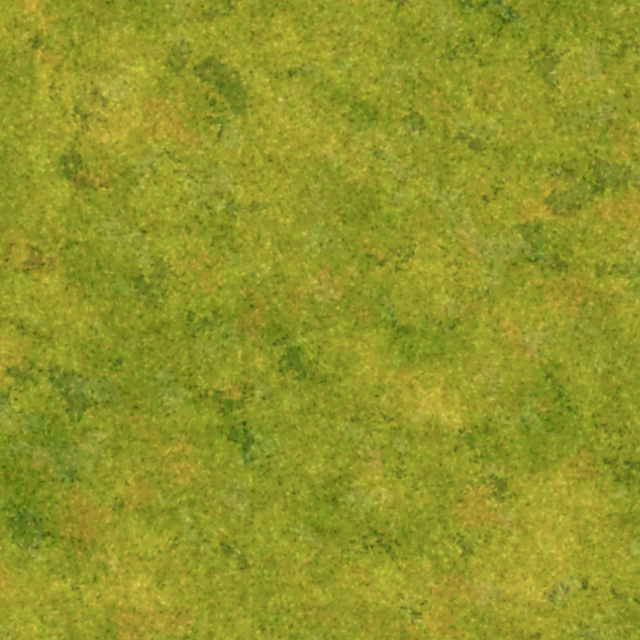
A Shadertoy shader for this texture:

```glsl
// Colours
const vec3 MEADOW = vec3(0.574, 0.592, 0.154);
const vec3 TONE_STEP = vec3(0.054, 0.050, 0.024);   // one deviation of brightness
const vec3 HUE_STEP = vec3(0.014, -0.005, 0.004);   // green to straw
const vec3 DRY_TINT = vec3(0.050, -0.022, 0.012);
const vec3 PALE_TINT = vec3(0.014, 0.018, 0.065);
const vec3 SHADE_TINT = vec3(-0.090, -0.068, -0.004);

// Feature counts across the canvas
const float BLADE_FREQ = 160.0;
const float TUFT_FREQ = 80.0;
const float CLUMP_FREQ = 30.0;
const float PATCH_FREQ = 12.0;
const float FIELD_FREQ = 5.0;

// Strengths in deviations of brightness
const float BLADE_GAIN = 0.66;
const float TUFT_GAIN = 0.32;
const float CLUMP_GAIN = 0.30;
const float PATCH_GAIN = 0.40;
const float FIELD_GAIN = 0.30;

// Shape
const float LEAN = -0.62;            // patches run down to the right
const float PATCH_STRETCH = 1.45;
const vec2 GRAIN_SHAPE = vec2(0.8, 1.3);
const float GRAIN_FALLOFF = 5.0;
const float UNIT_DEVIATION = 3.1;

vec3 hash3(vec2 cell) {
    vec3 q = fract(cell.xyx * vec3(0.1031, 0.1030, 0.0973));
    q += dot(q, q.yxz + 33.33);
    return fract((q.xxy + q.yzz) * q.zyx);
}

mat2 rotation(float angle) {
    float c = cos(angle), s = sin(angle);
    return mat2(c, s, -s, c);
}

// Cellular noise: soft oval grains of random sign, turn and position
float grains(vec2 p, float seed) {
    vec2 cell = floor(p);
    float sum = 0.0;
    for (int y = -1; y <= 1; y++) {
        for (int x = -1; x <= 1; x++) {
            vec2 id = cell + vec2(x, y);
            vec3 h = hash3(id + seed * 37.0);
            float turn = 6.2832 * fract(h.z * 17.0 + h.x);
            vec2 d = rotation(turn) * (p - id - h.xy) * GRAIN_SHAPE;
            sum += (2.0 * h.z - 1.0) * exp(-GRAIN_FALLOFF * dot(d, d));
        }
    }
    return sum * UNIT_DEVIATION;
}

void mainImage(out vec4 fragColor, in vec2 fragCoord) {
    vec2 uv = fragCoord / iResolution.y;

    // Slanted space with ragged edges for the broad features
    vec2 warp = vec2(grains(uv * 22.0, 1.0), grains(uv * 22.0, 2.0));
    vec2 slant = rotation(-LEAN) * (uv + 0.010 * warp);
    slant.x /= PATCH_STRETCH;

    // Brightness from single blades up to whole fields
    float blades = grains(uv * BLADE_FREQ, 3.0);
    float tufts = grains(uv * TUFT_FREQ, 4.0);
    float clumps = grains(slant * CLUMP_FREQ, 5.0);
    float patches = grains(slant * PATCH_FREQ, 6.0);
    float fields = grains(slant * FIELD_FREQ, 7.0);
    float tone = BLADE_GAIN * blades + TUFT_GAIN * tufts
               + CLUMP_GAIN * clumps + PATCH_GAIN * patches
               + FIELD_GAIN * fields;

    // Hue drift, stronger where patches are bright
    float hue = 0.7 * patches + 0.5 * fields
              + 0.8 * grains(uv * TUFT_FREQ, 8.0);
    vec3 color = MEADOW + TONE_STEP * tone + HUE_STEP * hue;

    // Dry spots, pale wisps and shaded hollows
    float speckle = 0.35 * blades + 0.25 * tufts;
    float dry = grains(slant * 17.0, 9.0) + speckle;
    float pale = grains(slant * 24.0, 10.0) + speckle;
    float shade = grains(slant * 21.0, 11.0) - speckle - 0.3 * patches;
    color += DRY_TINT * smoothstep(0.7, 2.4, dry);
    color += PALE_TINT * smoothstep(0.5, 2.4, pale);
    color += SHADE_TINT * smoothstep(1.2, 2.8, shade);

    fragColor = vec4(clamp(color, 0.0, 1.0), 1.0);
}
```
